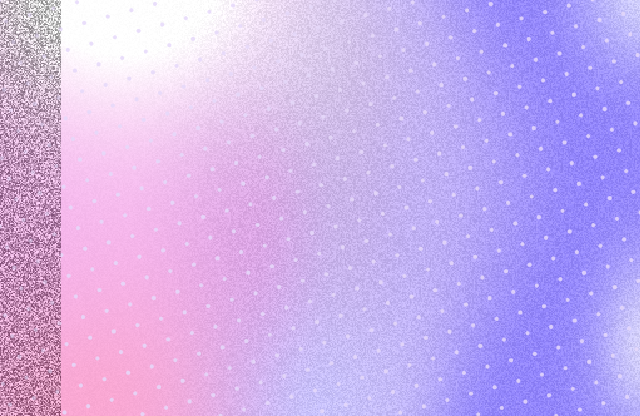
Reproduce this background procedurally as a WebGL 2 fragment shader.

```glsl
#version 300 es
precision highp float;
// Soft pink-to-violet blurred gradient with film grain, a rough left strip and a tilted dot lattice.
uniform vec2 u_resolution;
out vec4 fragColor;

// Sine-free hash of a grid cell
float hash(vec2 cell) {
    vec3 q = fract(vec3(cell.xyx) * 0.1031);
    q += dot(q, q.yzx + 33.33);
    return fract((q.x + q.y) * q.z);
}

// Elliptical gaussian light
float glow(vec2 p, vec2 centre, vec2 radii) {
    vec2 d = (p - centre) / radii;
    return exp(-dot(d, d));
}

// Colour ramp from pink through lilac to violet, bowed towards the right
vec3 ramp(vec2 p) {
    float bow = (p.y - 0.56) / 0.44;
    float x = p.x + 0.17 * bow * bow * smoothstep(0.7, 1.25, p.x);
    vec3 c = mix(vec3(0.96, 0.71, 0.93), vec3(0.86, 0.63, 0.89), smoothstep(0.28, 0.65, x));
    c = mix(c, vec3(0.78, 0.69, 0.91), smoothstep(0.6, 0.83, x));
    c = mix(c, vec3(0.75, 0.69, 0.96), smoothstep(0.8, 1.05, x));
    return mix(c, vec3(0.57, 0.52, 0.99), smoothstep(1.0, 1.44, x));
}

void main() {
    // Canvas height is one unit
    vec2 p = gl_FragCoord.xy / u_resolution.y;
    float pixel = 1.0 / u_resolution.y;
    float right = u_resolution.x / u_resolution.y;

    // Background with coloured lights
    vec3 colour = ramp(p);
    colour = mix(colour, vec3(0.80, 0.73, 0.89), 0.7 * glow(p, vec2(0.75, 0.83), vec2(0.22, 0.25)));
    colour = mix(colour, vec3(0.98, 0.65, 0.81), 0.9 * glow(p, vec2(0.22, 0.0), vec2(0.36, 0.3)));
    colour = mix(colour, vec3(0.78, 0.76, 0.99), 0.95 * glow(p, vec2(0.78, 0.0), vec2(0.24, 0.3)));
    colour = mix(colour, vec3(1.0), min(1.0, 1.35 * glow(p, vec2(0.3, 1.05), vec2(0.4, 0.33))));
    colour = mix(colour, vec3(0.85, 0.85, 0.99), 0.9 * glow(p, vec2(right + 0.02, 1.02), vec2(0.16, 0.18)));
    colour = mix(colour, vec3(0.85, 0.84, 0.98), 0.95 * glow(p, vec2(right + 0.02, 0.17), vec2(0.12, 0.21)));

    // Grain: fine over the field, coarse and darker in the left strip
    float grain = hash(floor(p * 332.0)) - 0.5;
    float strip = 1.0 - smoothstep(-0.5, 0.5, (p.x - 0.1466) / pixel);
    float fieldGrain = mix(0.03, 0.11, smoothstep(0.3, 0.7, p.x));
    colour = mix(colour + grain * fieldGrain, colour * 0.79 + grain * 0.52, strip);

    // Pale dots on a slanted lattice
    mat2 lattice = mat2(0.05677, 0.01526, 0.01725, -0.0497);
    vec2 cell = inverse(lattice) * (p - vec2(0.755, 0.6044));
    float fromDot = length(lattice * (cell - round(cell)));
    float dots = 1.0 - smoothstep(-0.7, 0.7, (fromDot - 0.0049) / pixel);
    colour = mix(colour, vec3(0.90, 0.85, 0.98), dots * mix(0.85, 0.55, strip));

    fragColor = vec4(clamp(colour, 0.0, 1.0), 1.0);
}
```
